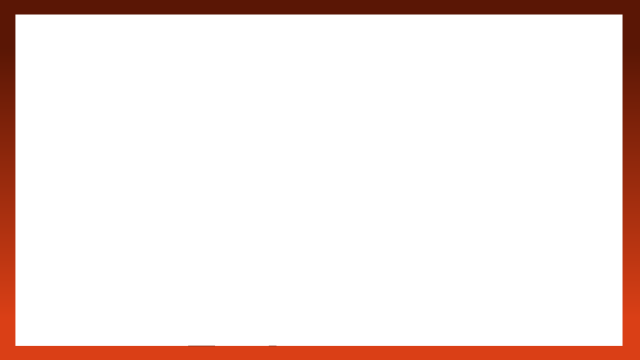
Give the GLSL for this background, as a Shadertoy shader.

```glsl
const vec3 EMBER = vec3(0.855, 0.248, 0.086);
const vec3 MAROON = vec3(0.353, 0.088, 0.018);
const vec3 PAPER = vec3(1.0);

// Vertical blend that stays flat beyond both ends
vec3 verticalGradient(float y, float low, float high, vec3 bottom, vec3 top) {
    return mix(bottom, top, clamp((y - low) / (high - low), 0.0, 1.0));
}

// Coverage of an axis-aligned box, smoothed over one pixel
float boxMask(vec2 p, vec2 lower, vec2 upper, vec2 pixel) {
    vec2 inside = clamp((p - lower) / pixel + 0.5, 0.0, 1.0)
                * clamp((upper - p) / pixel + 0.5, 0.0, 1.0);
    return inside.x * inside.y;
}

void mainImage(out vec4 fragColor, in vec2 fragCoord) {
    vec2 uv = fragCoord / iResolution.xy;
    vec2 pixel = 1.0 / iResolution.xy;
    vec2 panelLower = vec2(0.0241, 0.0392);
    vec2 panelUpper = vec2(0.9727, 0.9597);

    // Glowing frame
    vec3 color = verticalGradient(uv.y, 0.115, 0.865, EMBER, MAROON);

    // White panel
    color = mix(color, PAPER, boxMask(uv, panelLower, panelUpper, pixel));

    // Hairline dashes along the lower rim
    float seam = boxMask(uv, vec2(0.294, 0.0380), vec2(0.336, 0.0400), pixel)
               + boxMask(uv, vec2(0.420, 0.0380), vec2(0.432, 0.0400), pixel);
    color = mix(color, MAROON, 0.6 * seam);

    fragColor = vec4(color, 1.0);
}
```
